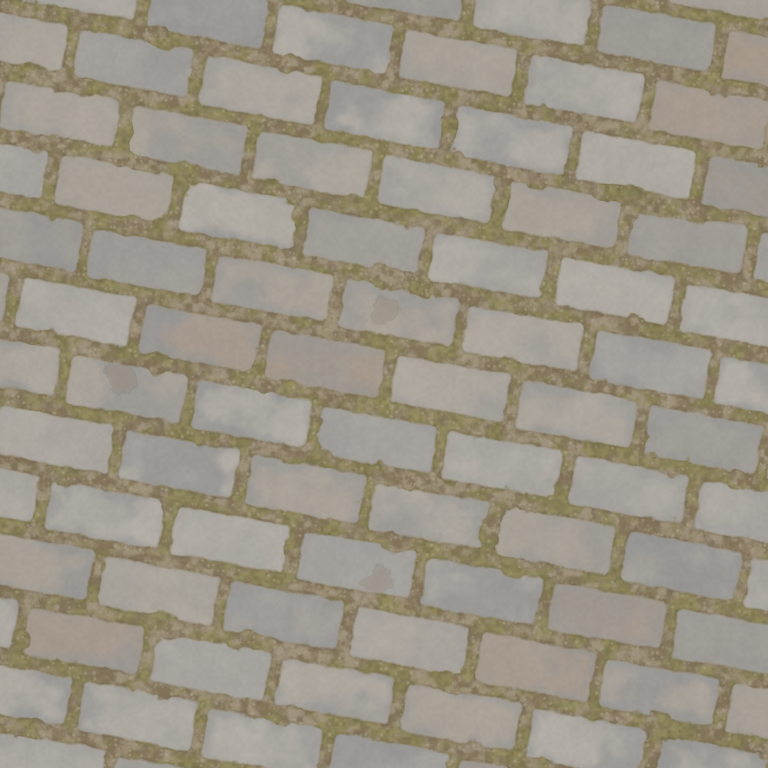
Write a Shadertoy shader that draws this texture.

```glsl
// Weathered paving of grey setts in a tilted running bond, with mossy joints.
// A rotated grid gives each sett an id; a rounded-box distance with noisy edges
// separates stone from soil, and hashes vary size, tilt, tint and wear.

const vec2  REPEATS      = vec2(6.0, 12.0);        // setts along, courses across
const float COURSE_TILT  = 0.2003;                 // radians, falling to the right
const float SETT_TILT    = -0.025;                 // extra turn of each sett
const vec2  GRID_SHIFT   = vec2(0.10, 1.944);      // in cells
const float DRIFT        = 0.14;                   // wander of joints, in cells
const vec2  HALF_SIZE    = vec2(0.0755, 0.0318);   // half a sett, canvas units
const float CORNER       = 0.006;
const float EDGE_WEAR    = 0.0065;
const float EDGE_SOFT    = 0.0014;
const float PEBBLE_GRID  = 150.0;

const vec3 PALE   = vec3(0.685, 0.667, 0.637);
const vec3 WARM   = vec3(0.660, 0.630, 0.588);
const vec3 SLATE  = vec3(0.583, 0.583, 0.577);
const vec3 ROSE   = vec3(0.635, 0.578, 0.525);
const vec3 SOIL   = vec3(0.505, 0.447, 0.350);
const vec3 SAND   = vec3(0.625, 0.575, 0.488);
const vec3 MOSS   = vec3(0.525, 0.500, 0.325);
const vec3 PEBBLE = vec3(0.690, 0.645, 0.560);

float hash(vec2 p) {
    return fract(sin(dot(p, vec2(127.1, 311.7))) * 43758.5453);
}

mat2 turn(float a) {
    float c = cos(a), s = sin(a);
    return mat2(c, -s, s, c);
}

float noise(vec2 p) {
    vec2 i = floor(p), f = fract(p);
    f = f * f * (3.0 - 2.0 * f);
    return mix(mix(hash(i), hash(i + vec2(1, 0)), f.x),
               mix(hash(i + vec2(0, 1)), hash(i + vec2(1, 1)), f.x), f.y);
}

float fbm(vec2 p) {
    float sum = 0.0, amp = 0.5333;
    for (int i = 0; i < 4; i++) {
        sum += amp * noise(p);
        p = turn(0.6) * p * 2.03 + 17.0;
        amp *= 0.5;
    }
    return sum;
}

float roundedBox(vec2 p, vec2 halfSize, float r) {
    vec2 q = abs(p) - halfSize + r;
    return length(max(q, 0.0)) + min(max(q.x, q.y), 0.0) - r;
}

// Joint filling: soil, sand and moss with scattered pale grit
vec3 jointColor(vec2 p, float pixel) {
    vec3 col = mix(SOIL, SAND, smoothstep(0.25, 0.75, fbm(p * 110.0)));
    float moss = smoothstep(0.38, 0.68, fbm(p * 48.0 + 9.0));
    col = mix(col, MOSS * (0.88 + 0.24 * noise(p * 210.0)), 0.75 * moss);
    vec2 cell = floor(p * PEBBLE_GRID);
    vec2 jitter = vec2(hash(cell + 3.1), hash(cell + 7.7)) - 0.5;
    float radius = mix(0.12, 0.32, hash(cell + 5.3));
    float d = length(fract(p * PEBBLE_GRID) - 0.5 - 0.4 * jitter) - radius;
    float soft = 0.08 + pixel * PEBBLE_GRID;
    float grit = step(0.80, hash(cell + 1.9)) * (1.0 - smoothstep(-soft, soft, d));
    return mix(col, PEBBLE, 0.55 * grit);
}

// Stone face: own tint, cloudy slate stains, fine grain and rare spalls
vec3 stoneColor(vec2 p, vec2 local, vec2 id, float d) {
    vec2 seed = p + id * 0.37;
    float cloud = fbm(seed * 17.0);
    float rim = smoothstep(-0.018, 0.0, d);
    vec3 col = mix(WARM, PALE, smoothstep(0.1, 0.7, hash(id + 2.3)));
    col = mix(col, ROSE, 0.75 * step(0.93, hash(id + 8.1)));
    float stain = smoothstep(0.40, 0.74, cloud + 0.15 * rim);
    col = mix(col, SLATE, stain * mix(0.2, 0.9, hash(id + 4.7)));
    col = mix(col, SLATE, 0.45 * step(0.86, hash(id + 6.2)));
    col *= 0.975 + 0.05 * fbm(seed * 45.0) + 0.03 * (noise(p * 230.0) - 0.5);

    vec2 center = (vec2(hash(id + 11.0), hash(id + 12.0)) - 0.5) * HALF_SIZE;
    float spall = length(local - center) + 0.035 * (fbm(seed * 55.0) - 0.5);
    float worn = step(0.95, hash(id + 13.0));
    float fill = 1.0 - smoothstep(0.012, 0.019, spall);
    float outline = 1.0 - smoothstep(0.0, 0.003, abs(spall - 0.017));
    col = mix(col, ROSE * 0.92, 0.45 * worn * fill);
    return col * (1.0 - 0.06 * worn * outline);
}

void mainImage(out vec4 fragColor, in vec2 fragCoord) {
    float pixel = 1.0 / iResolution.y;
    vec2 p = fragCoord * pixel;
    p.y = 1.0 - p.y;

    // Running bond: alternate courses shift by half a sett, with a slow drift
    vec2 grid = turn(COURSE_TILT) * p * REPEATS;
    grid.y += GRID_SHIFT.y;
    float course = floor(grid.y);
    float drift = DRIFT * (fract((course - 4.5) / 8.0) - 0.5);
    grid.x += 0.5 - GRID_SHIFT.x - 0.5 * mod(course, 2.0) - drift;
    vec2 id = vec2(floor(grid.x), course);

    // One sett, slightly moved, turned and resized
    vec2 vary = vec2(hash(id), hash(id + 19.0)) - 0.5;
    vec2 local = (fract(grid) - 0.5) / REPEATS - 0.003 * vary;
    local = turn(SETT_TILT + 0.02 * vary.x) * local;
    float d = roundedBox(local, HALF_SIZE + 0.002 * vary.yx, CORNER);
    float chips = smoothstep(0.62, 0.82, fbm(p * 24.0 + 31.0));
    d += EDGE_WEAR * (fbm(p * 65.0) - 0.5) + 0.007 * chips;

    // Joint with contact shade, then the stone on top
    vec3 joint = jointColor(p, pixel) * mix(0.93, 1.0, smoothstep(0.0, 0.005, d));
    vec3 stone = stoneColor(p, local, id, d);
    stone = mix(stone, SAND, 0.3 * smoothstep(-0.004, 0.0, d));
    float soft = EDGE_SOFT + 0.5 * pixel;
    vec3 col = mix(stone, joint, smoothstep(-soft, soft, d));
    col *= 0.98 + 0.04 * fbm(p * 4.0);
    fragColor = vec4(col, 1.0);
}
```
